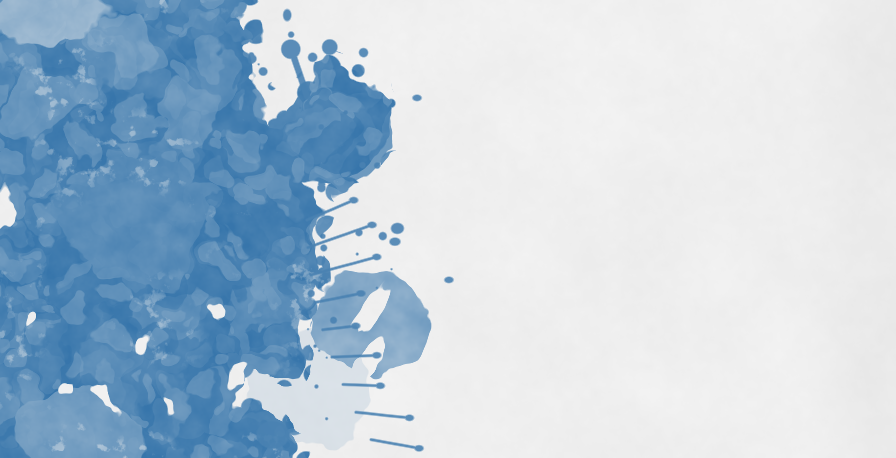
Reproduce this background procedurally as a Shadertoy shader.

```glsl
// Blue paint splashed over the left of a pale paper sheet.
// Noise-warped distance fields shape the paint; a tone from 0 (pigment)
// to 1 (bare paper) is layered with splats, then mixed into one colour ramp.

float hash(vec2 p) {
    return fract(sin(dot(p, vec2(127.1, 311.7))) * 43758.5453);
}

float noise(vec2 p) {
    vec2 i = floor(p), f = fract(p);
    f = f * f * (3.0 - 2.0 * f);
    return mix(mix(hash(i), hash(i + vec2(1, 0)), f.x),
               mix(hash(i + vec2(0, 1)), hash(i + vec2(1, 1)), f.x), f.y);
}

float fbm(vec2 p) {
    float sum = 0.0, amp = 0.533;
    for (int i = 0; i < 4; i++) {
        sum += amp * noise(p);
        p = mat2(1.6, 1.2, -1.2, 1.6) * p + 7.3;
        amp *= 0.5;
    }
    return sum;
}

// Coverage of a shape, smoothed over about one and a half pixels
float cover(float d) {
    return clamp(0.5 - d * iResolution.y / 1.5, 0.0, 1.0);
}

float blob(vec2 p, vec2 centre, vec2 radius) {
    return (length((p - centre) / radius) - 1.0) * min(radius.x, radius.y);
}

float stroke(vec2 p, vec2 a, vec2 b, float width) {
    vec2 ab = b - a;
    float h = clamp(dot(p - a, ab) / dot(ab, ab), 0.0, 1.0);
    return length(p - a - ab * h) - width;
}

// Distance to round splats jittered in a grid
float splats(vec2 p, float scale, float seed) {
    vec2 cell = floor(p * scale);
    float d = 1.0;
    for (int y = -1; y <= 1; y++)
    for (int x = -1; x <= 1; x++) {
        vec2 id = cell + vec2(x, y);
        vec2 centre = id + vec2(hash(id + seed), hash(id + seed + 19.0));
        d = min(d, length(p * scale - centre) - 0.1 - 0.4 * hash(id + seed + 47.0));
    }
    return d / scale;
}

// Right-hand border of the main paint mass
float border(float y) {
    float dip = (y - 0.13) / 0.06;
    return 0.54 + 0.16 * smoothstep(0.0, 0.35, 0.9 - y)
         - 0.05 * smoothstep(0.0, 0.2, 0.45 - y) - 0.12 * exp(-dip * dip);
}

float paintBody(vec2 p, vec2 q) {
    float d = min(q.x - border(q.y), blob(q, vec2(0.725, 0.73), vec2(0.12, 0.115)));
    d = min(d, max(splats(p, 15.0, 3.0), d - 0.03));
    // Bare patches
    d = max(d, -blob(q, vec2(0.0, 0.545), vec2(0.03, 0.045)));
    for (float i = 0.0; i < 7.0; i++) {
        vec2 c = vec2(0.08 + 0.075 * i, 0.12 + 0.2 * hash(vec2(i, 5)));
        d = max(d, -blob(q, c, vec2(0.008 + 0.016 * hash(vec2(i, 8)))));
    }
    return d;
}

float paintTone(vec2 p, vec2 q) {
    float tone = 0.06;
    for (float i = 0.0; i < 5.0; i++)
        tone = mix(tone, 0.42 * fract(i * 0.37 + 0.3), 0.6 * cover(splats(q, 4.0 + 3.0 * i, i * 11.0)));
    // Broad washes
    tone = mix(tone, 0.19, 0.85 * cover(blob(q, vec2(0.29, 0.52), vec2(0.165, 0.14))));
    tone = mix(tone, 0.30, 0.75 * cover(blob(q, vec2(0.41, 0.75), vec2(0.075, 0.08))));
    tone = mix(tone, 0.30, 0.75 * cover(blob(q, vec2(0.08, 0.76), vec2(0.08, 0.07))));
    tone = mix(tone, 0.38, 0.70 * cover(blob(q, vec2(0.28, 0.90), vec2(0.07, 0.06))));
    tone = mix(tone, 0.58, 0.85 * cover(blob(q, vec2(0.10, 0.96), vec2(0.14, 0.07))));
    tone = mix(tone, 0.36, 0.85 * cover(blob(q, vec2(0.16, 0.05), vec2(0.15, 0.10))));
    // Pigment grain and dry speckle
    tone += 0.16 * (fbm(p * 28.0) - 0.5);
    return tone + 0.3 * smoothstep(0.6, 0.75, fbm(p * 45.0)) * smoothstep(0.45, 0.7, fbm(p * 6.0 + 9.0));
}

float spatter(vec2 p) {
    // Main drops, the largest on a stem
    float d = min(blob(p, vec2(0.635, 0.893), vec2(0.021)), stroke(p, vec2(0.637, 0.89), vec2(0.67, 0.79), 0.007));
    d = min(d, min(blob(p, vec2(0.72, 0.897), vec2(0.017)), blob(p, vec2(0.627, 0.967), vec2(0.009, 0.013))));
    d = min(d, min(blob(p, vec2(0.868, 0.501), vec2(0.014, 0.012)), blob(p, vec2(0.863, 0.472), vec2(0.012, 0.009))));
    d = min(d, min(blob(p, vec2(0.98, 0.389), vec2(0.010, 0.007)), blob(p, vec2(0.911, 0.786), vec2(0.010, 0.007))));
    d = min(d, min(blob(p, vec2(0.794, 0.885), vec2(0.010)), blob(p, vec2(0.596, 0.05), vec2(0.036, 0.03))));
    // Fine drops thrown off the border
    for (float i = 0.0; i < 44.0; i++) {
        float y = hash(vec2(i, 1)), throwOut = hash(vec2(i, 2)), size = hash(vec2(i, 3));
        vec2 c = vec2(border(y) + 0.17 * throwOut * throwOut, y);
        d = min(d, length(p - c) - 0.002 - 0.010 * size * size);
    }
    // Fan of streaks ending in beads
    for (float i = 0.0; i < 9.0; i++) {
        float t = i / 8.0;
        vec2 a = vec2(0.67 + 0.14 * t * t, 0.52 - 0.48 * t);
        vec2 b = a + vec2(1.0, 0.42 - 0.6 * t) * (0.07 + 0.09 * hash(vec2(i, 4)));
        d = min(d, min(stroke(p, a, b, 0.003), length((p - b) * vec2(0.7, 1.0)) - 0.007));
    }
    return d;
}

void mainImage(out vec4 fragColor, in vec2 fragCoord) {
    vec2 p = fragCoord / iResolution.y;
    vec2 q = p + 0.11 * (vec2(fbm(p * 11.0), fbm(p * 11.0 + 40.0)) - 0.5);
    float tone = 1.0;

    // Pale haze and translucent washes beside the main mass
    tone -= 0.12 * cover(blob(q, vec2(0.68, 0.15), vec2(0.12, 0.13)));
    float wash = cover(blob(q, vec2(0.805, 0.29), vec2(0.115, 0.12)));
    wash *= 1.0 - smoothstep(0.55, 0.58, fbm(vec2(p.x - 0.5 * p.y, p.y) * vec2(17, 9)));
    tone = mix(tone, 0.42 + 0.3 * (fbm(p * 20.0) - 0.5), wash);
    tone = mix(tone, 0.30, cover(blob(q, vec2(0.785, 0.70), vec2(0.07, 0.085))));

    // Main mass, then drops and streaks
    tone = mix(tone, paintTone(p, q), cover(paintBody(p, q)));
    tone = mix(tone, 0.10, 0.9 * cover(spatter(p + 0.02 * (q - p))));

    // Mottled paper under the pigment
    vec3 paper = vec3(0.937) + 0.03 * (fbm(p * 7.0) - 0.5) + 0.015 * (fbm(p * 50.0) - 0.5);
    paper -= 0.02 * smoothstep(1.75, 1.96, p.x);
    fragColor = vec4(mix(vec3(0.215, 0.46, 0.67), paper, clamp(tone, 0.0, 1.0)), 1.0);
}
```
